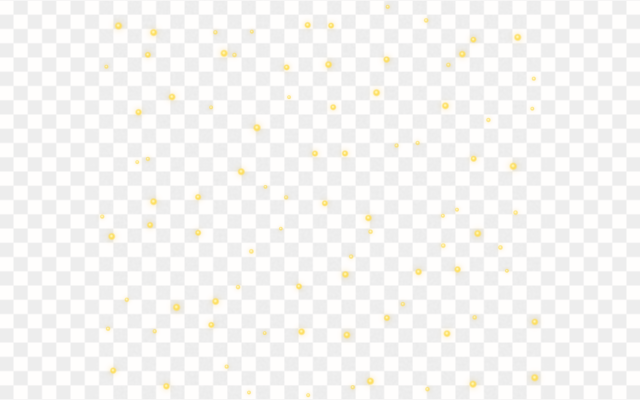
Reproduce this background procedurally as a WebGL 2 fragment shader.

```glsl
#version 300 es
precision highp float;
// Pale grey and white checkerboard with scattered small golden glowing sparks.

#define CHECKS_PER_HEIGHT 28.06
#define CHECK_SOFTNESS 0.06
#define SPARK_ROWS 9.0
#define SPARK_COLUMNS 10.0
#define SPARK_DENSITY 0.96
#define LARGE_SHARE 0.66
#define LARGE_RADIUS 0.0076
#define SMALL_RADIUS 0.0052
#define HALO_SCALE 1.65
#define GRAIN_SCALE 130.0
#define GRAIN_AMOUNT 0.016

uniform vec2 u_resolution;
out vec4 outColor;

const vec3 WHITE = vec3(1.0, 0.995, 0.993);
const vec3 GREY = vec3(0.930);
const vec3 HALO_TINT = vec3(0.97, 0.915, 0.76);
const vec3 GOLD = vec3(0.995, 0.87, 0.36);
const vec3 PALE_GOLD = vec3(1.0, 0.97, 0.70);

vec2 hash2(vec2 p) {
    vec3 q = fract(p.xyx * vec3(0.1031, 0.1030, 0.0973));
    q += dot(q, q.yzx + 33.33);
    return fract((q.xx + q.yz) * q.zy);
}

float cornerGradient(vec2 cell, vec2 corner, vec2 f) {
    return dot(hash2(cell + corner) * 2.0 - 1.0, f - corner);
}

float gradientNoise(vec2 p) {
    vec2 i = floor(p), f = fract(p);
    vec2 u = f * f * f * (f * (f * 6.0 - 15.0) + 10.0);
    float low = mix(cornerGradient(i, vec2(0, 0), f), cornerGradient(i, vec2(1, 0), f), u.x);
    float high = mix(cornerGradient(i, vec2(0, 1), f), cornerGradient(i, vec2(1, 1), f), u.x);
    return mix(low, high, u.y);
}

// Smooth-edged checkerboard: 1 on grey squares, 0 on white ones.
float checker(vec2 q, float softness) {
    vec2 edge = 0.5 - abs(mod(q + 0.5, 2.0) - 1.0);
    vec2 side = clamp(edge / softness, -1.0, 1.0);
    return 0.5 + 0.5 * side.x * side.y;
}

// One spark: tan halo, golden disc and a pale, slightly raised centre.
vec3 addSpark(vec3 color, vec2 offset, float radius, float strength, float pixel) {
    float d = length(offset);
    float haloWidth = radius * HALO_SCALE;
    float halo = exp(-d * d / (haloWidth * haloWidth));
    color = mix(color, color * HALO_TINT, 0.62 * halo * strength);
    float soft = max(radius * 0.4, 0.6 * pixel);
    float disc = 1.0 - smoothstep(radius - soft, radius + soft, d);
    float centre = 1.0 - smoothstep(0.0, radius * 0.75, length(offset - radius * vec2(-0.1, 0.15)));
    return mix(color, mix(GOLD, PALE_GOLD, centre), disc * strength);
}

// Jittered grid of sparks, confined to a central band of columns.
vec3 addSparks(vec3 color, vec2 centred, float pixel) {
    vec2 grid = centred * SPARK_ROWS + 0.5 * vec2(SPARK_COLUMNS, SPARK_ROWS);
    vec2 home = floor(grid);
    for (int y = -1; y <= 1; y++) {
        for (int x = -1; x <= 1; x++) {
            vec2 id = home + vec2(x, y);
            bool inside = all(greaterThanEqual(id, vec2(0.0)))
                && all(lessThan(id, vec2(SPARK_COLUMNS, SPARK_ROWS)));
            vec2 kind = hash2(id + 71.0);
            if (!inside || kind.x > SPARK_DENSITY) continue;
            vec2 place = id + mix(vec2(0.06), vec2(0.94), hash2(id + 19.0));
            bool large = kind.y < LARGE_SHARE;
            float vary = mix(0.88, 1.1, hash2(id + 143.0).x);
            float radius = (large ? LARGE_RADIUS : SMALL_RADIUS) * vary;
            vec2 offset = (grid - place) / SPARK_ROWS;
            color = addSpark(color, offset, radius, large ? 0.95 : 0.7, pixel);
        }
    }
    return color;
}

void main() {
    float pixel = 1.0 / u_resolution.y;
    vec2 centred = (gl_FragCoord.xy - 0.5 * u_resolution) * pixel;

    // Checkerboard, offset so that a grey square fills the lower left corner.
    float softness = max(CHECK_SOFTNESS, 0.6 * pixel * CHECKS_PER_HEIGHT);
    float grey = checker(centred * CHECKS_PER_HEIGHT + vec2(22.5, 14.0), softness);
    vec3 color = mix(WHITE, GREY, grey);

    // Faint mottling on the grey squares of the central band.
    float band = 1.0 - smoothstep(0.52, 0.6, abs(centred.x));
    color += GRAIN_AMOUNT * band * grey * gradientNoise((centred + 2.0) * GRAIN_SCALE);

    color = addSparks(color, centred, pixel);
    outColor = vec4(clamp(color, 0.0, 1.0), 1.0);
}
```
